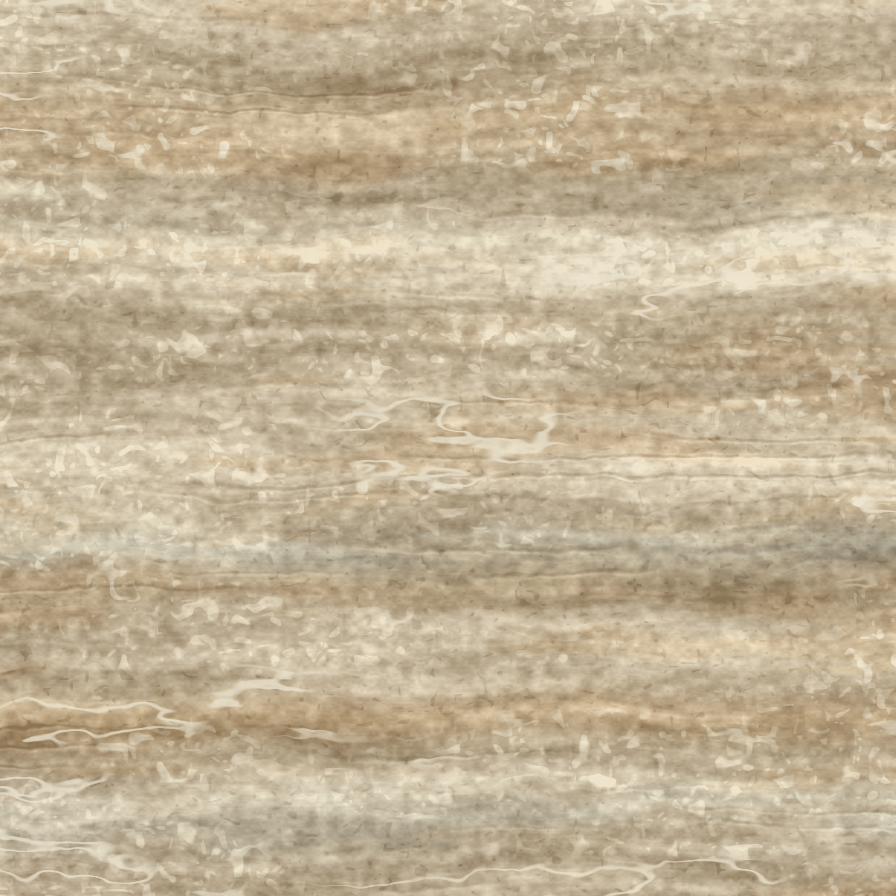
Give the GLSL for this texture, as a Shadertoy shader.

```glsl
const vec3 UMBER = vec3(0.595, 0.520, 0.405);
const vec3 CREAM = vec3(0.920, 0.878, 0.782);
const vec3 CHALK = vec3(0.925, 0.895, 0.815);
const vec3 GREY_TINT = vec3(1.01, 1.00, 0.91);
const vec3 RUST_TINT = vec3(1.03, 0.96, 0.87);

const float CLOUD_GAIN = 0.65;
const float STREAK_GAIN = 0.75;
const float GRAIN_GAIN = 0.72;
const float FLECK_GAIN = 0.34;
const float CRUST_GAIN = 0.20;
const float PIT_GAIN = 0.22;

// Lightness of the sediment layers, from top to bottom
const int LAYERS = 24;
const float LAYER_TONE[LAYERS] = float[LAYERS](
    0.58, 0.40, 0.50, 0.53, 0.43, 0.38, 0.70, 0.62,
    0.40, 0.37, 0.38, 0.54, 0.65, 0.56, 0.52, 0.34,
    0.47, 0.52, 0.48, 0.27, 0.44, 0.64, 0.46, 0.50);

float hash(vec2 cell) {
    vec3 p = fract(cell.xyx * vec3(0.1031, 0.1030, 0.0973));
    p += dot(p, p.yzx + 33.33);
    return fract((p.x + p.y) * p.z);
}

float noise(vec2 p) {
    vec2 cell = floor(p), f = fract(p);
    f = f * f * (3.0 - 2.0 * f);
    float low = mix(hash(cell), hash(cell + vec2(1, 0)), f.x);
    float high = mix(hash(cell + vec2(0, 1)), hash(cell + vec2(1, 1)), f.x);
    return mix(low, high, f.y);
}

float fbm(vec2 p, int octaves) {
    float sum = 0.0, total = 0.0, gain = 1.0;
    for (int i = 0; i < octaves; i++) {
        sum += gain * noise(p);
        total += gain;
        gain *= 0.58;
        p = p * 2.03 + vec2(17.3, 41.7);
    }
    return sum / total;
}

float layerTone(float depth) {
    float level = clamp(depth * float(LAYERS) - 0.5, 0.0, float(LAYERS) - 1.001);
    int i = int(level);
    return mix(LAYER_TONE[i], LAYER_TONE[i + 1], smoothstep(0.0, 1.0, fract(level)));
}

float band(float depth, float center, float width) {
    float d = (depth - center) / width;
    return exp(-d * d);
}

float line(float value, float width) {
    return 1.0 - smoothstep(0.2 * width, width, abs(value - 0.5));
}

void mainImage(out vec4 fragColor, in vec2 fragCoord) {
    vec2 uv = fragCoord / iResolution.y;

    // Gently wavy bedding
    float wave = 0.036 * (fbm(uv * vec2(3.0, 7.0), 3) - 0.5);
    float ripple = 0.011 * (fbm(uv * vec2(24.0, 30.0) + 9.0, 3) - 0.5);
    vec2 bed = vec2(uv.x, uv.y + wave + ripple);
    float depth = 1.0 - bed.y;

    // Layers, clouds, streaks and grain
    float tone = layerTone(depth);
    tone += CLOUD_GAIN * (fbm(bed * vec2(2.2, 15.0) + 3.0, 4) - 0.5);
    tone += STREAK_GAIN * (fbm(bed * vec2(5.0, 64.0) + 21.0, 4) - 0.5);
    tone += GRAIN_GAIN * (fbm(uv * vec2(75.0, 100.0) + 55.0, 3) - 0.5);

    // Thin dark crusts with a pale lower lip
    float crustZone = smoothstep(0.45, 0.68, fbm(bed * vec2(2.5, 12.0) + 71.0, 2)
        + 0.22 * band(depth, 0.21, 0.05) + 0.10 * band(depth, 0.10, 0.06));
    vec2 crustPos = bed * vec2(3.5, 48.0) + 33.0;
    tone -= CRUST_GAIN * crustZone * line(noise(crustPos), 0.12);
    tone += 0.6 * CRUST_GAIN * crustZone * line(noise(crustPos + vec2(0.0, 0.16)), 0.10);

    // Pale flecks gathered in patches, and tiny dark pits
    vec2 speck = uv + 0.012 * (vec2(noise(uv * 60.0), noise(uv * 60.0 + 31.0)) - 0.5);
    float patches = smoothstep(0.34, 0.62, fbm(bed * vec2(5.0, 18.0) + 90.0, 3));
    float fleck = smoothstep(0.70, 0.84, noise(speck * vec2(72.0, 92.0) + 13.0));
    fleck = max(fleck, 0.7 * smoothstep(0.74, 0.86, noise(speck * vec2(125.0, 150.0))));
    tone += FLECK_GAIN * fleck * patches;
    float pit = smoothstep(0.80, 0.92, noise(speck * vec2(130.0, 170.0) + 150.0));
    tone -= PIT_GAIN * pit * (1.0 - 0.6 * patches);

    vec3 color = mix(UMBER, CREAM, clamp(tone, -0.15, 1.05));

    // Mineral staining
    float stain = fbm(bed * vec2(3.0, 22.0) + 120.0, 3);
    float grey = band(depth, 0.62, 0.035) + 0.7 * band(depth, 0.93, 0.03)
        + 0.4 * band(depth, 0.24, 0.05) + 0.4 * band(depth, 0.89, 0.03);
    grey *= smoothstep(0.28, 0.60, stain);
    float luma = dot(color, vec3(0.30, 0.59, 0.11));
    color = mix(color, luma * GREY_TINT, 0.65 * clamp(grey, 0.0, 1.0));
    float rust = band(depth, 0.80, 0.025) + 0.8 * band(depth, 0.65, 0.02)
        + 0.7 * band(depth, 0.14, 0.05) + 0.7 * smoothstep(0.52, 0.72, stain);
    color *= mix(vec3(1.0), RUST_TINT, 0.65 * clamp(rust, 0.0, 1.0) * (1.0 - fleck * patches));

    // Sparse chalky veins
    float veinZone = smoothstep(0.58, 0.74, fbm(bed * vec2(4.0, 13.0) + 200.0, 2));
    float vein = line(fbm(bed * vec2(9.0, 30.0) + 170.0, 3), 0.045);
    color = mix(color, CHALK, 0.75 * vein * veinZone);

    fragColor = vec4(clamp(color, 0.0, 1.0), 1.0);
}
```
